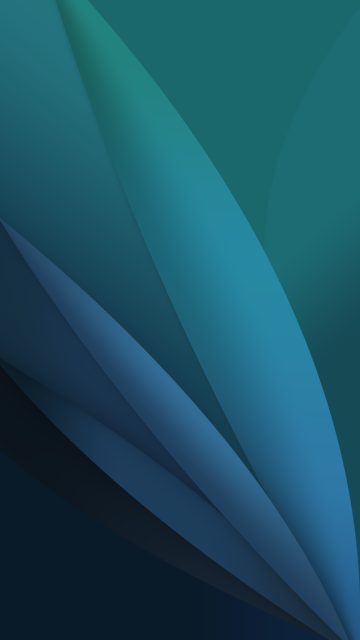
A Shadertoy shader for this background:

```glsl
// Overlapping curved leaves in teal and blue, fanning out from the lower right corner.

// Signed distance, in canvas widths, to the curve x = k.x + k.y*y + k.z*y*y (positive on its left).
float leftOf(vec2 p, vec3 k) {
    float edge = k.x + p.y * (k.y + p.y * k.z);
    float slope = (k.y + 2.0 * k.z * p.y) * iResolution.x / iResolution.y;
    return (edge - p.x) / length(vec2(1.0, slope));
}

// Antialiased coverage of a signed distance.
float cover(float d) {
    float px = 0.75 / iResolution.x;
    return smoothstep(-px, px, d);
}

// Soft shade that fades away from an edge.
float shade(float d, float width, float strength) {
    return 1.0 - strength * exp(-max(d, 0.0) / width);
}

// Position between two edges: 0 at the inner one, 1 at the outer one.
float across(float inner, float outer) {
    float a = max(-inner, 0.0), b = max(outer, 0.0);
    return a / (a + b + 1e-4);
}

// Flat backdrop with a faint arc on the right, darkening downwards.
vec3 backdrop(vec2 p) {
    float arc = leftOf(p, vec3(1.371, -2.124, 1.77));
    vec3 color = mix(vec3(0.106, 0.408, 0.424), vec3(0.115, 0.425, 0.455), cover(-arc));
    float dusk = smoothstep(0.60, 0.33, p.y - 0.5 * (p.x - 0.74));
    return mix(color, vec3(0.085, 0.29, 0.335), dusk);
}

// Large bright leaf: teal at the top, blue towards the root.
vec3 brightLeaf(float y, float t) {
    vec3 color = mix(vec3(0.15, 0.38, 0.57), vec3(0.185, 0.47, 0.655), smoothstep(0.0, 0.27, y));
    color = mix(color, vec3(0.15, 0.535, 0.635), smoothstep(0.2, 0.6, y));
    color = mix(color, vec3(0.135, 0.51, 0.49), smoothstep(0.58, 0.95, y));
    return color * mix(0.74, 1.0, smoothstep(0.0, 0.75, t));
}

// Blue leaf, lightest along the middle of its outer edge.
vec3 blueLeaf(float y, float t) {
    float glow = smoothstep(0.02, 0.33, y) * smoothstep(0.68, 0.40, y);
    vec3 rim = mix(vec3(0.15, 0.28, 0.39), vec3(0.20, 0.43, 0.59), glow);
    return mix(vec3(0.125, 0.25, 0.37), rim, smoothstep(0.0, 1.0, t));
}

void mainImage(out vec4 fragColor, in vec2 fragCoord) {
    vec2 p = fragCoord / iResolution.xy;

    // Leaf edges, from the outermost to the innermost
    float brightRim = leftOf(p, vec3(1.0, 0.056, -0.813));
    float brightFold = leftOf(p, vec3(0.970, -1.070, 0.255));
    float blueRim = leftOf(p, vec3(0.968, -0.759, -1.077));
    float blueFold = leftOf(p, vec3(0.95, -1.796, 0.528));
    float lowRim = min(blueFold, leftOf(p, vec3(0.95, -1.343, -1.855)));
    float lowFold = leftOf(p, vec3(0.914, -2.771, 1.5));
    float baseRim = min(lowFold, leftOf(p, vec3(0.914, -4.126, 3.53)));

    vec3 color = backdrop(p);

    // Bright leaf, shaded where the blue leaf rests on it
    vec3 leaf = brightLeaf(p.y, across(brightFold, brightRim));
    leaf *= shade(-blueRim, 0.035, 0.25);
    color = mix(color, leaf, cover(brightRim));

    // Teal panel behind the fold
    float light = smoothstep(0.58, 1.05, p.y + 0.45 * p.x);
    vec3 panel = mix(vec3(0.09, 0.265, 0.345), vec3(0.14, 0.455, 0.495), light);
    panel *= shade(brightFold, 0.006, 0.12) * shade(-blueRim, 0.05, 0.12);
    color = mix(color, panel, cover(brightFold));

    // Blue leaf and its shaded underside
    color = mix(color, blueLeaf(p.y, across(blueFold, blueRim)), cover(blueRim));
    vec3 underside = mix(vec3(0.085, 0.19, 0.265), vec3(0.105, 0.215, 0.325), smoothstep(0.0, 0.3, p.x));
    underside *= shade(-lowRim, 0.045, 0.25) * shade(blueFold, 0.01, 0.12);
    color = mix(color, underside, cover(blueFold));

    // Low leaf, fading into the dark at its tip
    vec3 low = mix(vec3(0.05, 0.125, 0.175), vec3(0.115, 0.24, 0.36), smoothstep(0.04, 0.34, p.x));
    low = mix(low, vec3(0.11, 0.19, 0.26), smoothstep(0.55, 0.92, p.x));
    low *= shade(lowRim, 0.02, 0.15);
    color = mix(color, low, cover(lowRim));

    // Darkest leaf and the night blue corner
    vec3 dark = mix(vec3(0.046, 0.085, 0.12), vec3(0.095, 0.155, 0.215), smoothstep(0.05, 0.75, p.x));
    dark *= shade(lowFold, 0.04, 0.22);
    color = mix(color, dark, cover(lowFold));
    vec3 corner = mix(vec3(0.036, 0.103, 0.16), vec3(0.05, 0.13, 0.23), smoothstep(0.5, 0.85, p.x));
    color = mix(color, corner, cover(baseRim));

    fragColor = vec4(color, 1.0);
}
```
